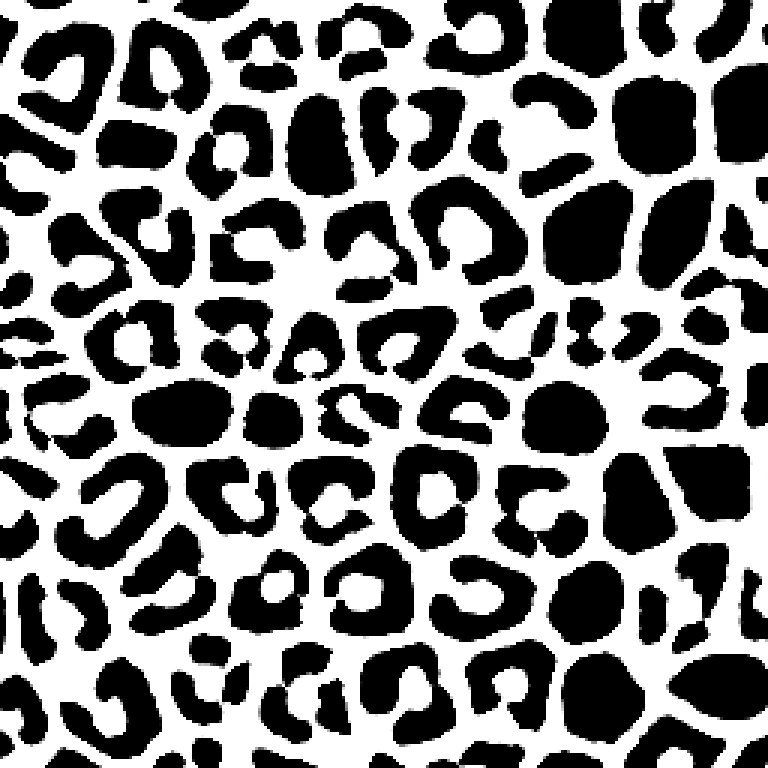
A WebGL 2 fragment shader for this pattern:

```glsl
#version 300 es
precision highp float;

uniform vec2 u_resolution;
out vec4 outColor;

const vec3 PAPER = vec3(1.0);
const vec3 INK = vec3(0.0);
const float TAU = 6.2831853;

// Layout, in canvas units
const float CELLS = 8.0;
const float SEAM_Y = 0.51;
const float SEAM_WIDTH = 0.05;
const float SEAM_SQUEEZE = 0.022;
const vec2 LEAN_DIR = vec2(0.77, 0.64);
const float LEAN = 0.06;
const float PRINT_GRID = 256.0;
const float EDGE_SOFTNESS = 0.0009;

// Rosettes, in cell units
const float JITTER = 0.5;
const float SPOT_SHARE = 0.24;
const float SPOT_SHRINK = 0.13;
const float GAP = 0.08;
const float HALF_BAND = 0.13;
const float HOLE_RADIUS = 0.14;
const float CORNER = 0.06;
const float BLEND = 0.08;
const float WARP = 0.2;
const float ROUGHNESS = 0.045;

vec2 hash2(vec2 p) {
    vec2 q = vec2(dot(p, vec2(127.1, 311.7)), dot(p, vec2(269.5, 183.3)));
    return fract(sin(q) * 43758.5453);
}

vec2 noise2(vec2 p) {
    vec2 i = floor(p), f = fract(p);
    f = f * f * (3.0 - 2.0 * f);
    vec2 low = mix(hash2(i), hash2(i + vec2(1, 0)), f.x);
    vec2 high = mix(hash2(i + vec2(0, 1)), hash2(i + vec2(1, 1)), f.x);
    return mix(low, high, f.y) - 0.5;
}

float smoothMax(float a, float b, float k) {
    float h = max(k - abs(a - b), 0.0) / k;
    return max(a, b) + 0.25 * h * h * k;
}

bool isSpot(vec2 cell) {
    return hash2(cell + 17.0).x < SPOT_SHARE;
}

// Jittered seeds, with every other row shifted by half a cell
vec2 seedOf(vec2 cell) {
    float shift = 0.5 * mod(cell.y, 2.0);
    return cell + vec2(0.25 + shift, 0.5) + JITTER * (hash2(cell) - 0.5);
}

// Squared distance to a seed, raised for spots so that their cells shrink
float power(vec2 p, vec2 cell) {
    vec2 r = p - seedOf(cell);
    return dot(r, r) + (isSpot(cell) ? SPOT_SHRINK : 0.0);
}

vec2 nearestCell(vec2 p) {
    vec2 best = floor(p);
    float bestPower = 1e5;
    for (int j = -2; j <= 2; j++)
    for (int i = -2; i <= 2; i++) {
        vec2 cell = floor(p) + vec2(i, j);
        float w = power(p, cell);
        if (w < bestPower) { bestPower = w; best = cell; }
    }
    return best;
}

// Distance to the cell border, with rounded corners
float borderDistance(vec2 p, vec2 cell) {
    float own = power(p, cell), sum = 0.0;
    for (int j = -2; j <= 2; j++)
    for (int i = -2; i <= 2; i++) {
        if (i == 0 && j == 0) continue;
        vec2 other = cell + vec2(i, j);
        float span = max(length(seedOf(other) - seedOf(cell)), 0.05);
        sum += exp(-(power(p, other) - own) / (2.0 * span * CORNER));
    }
    return -CORNER * log(max(sum, 1e-20));
}

// One to three round-ended arcs that follow the border around a hole
float rosette(vec2 r, float border, vec2 cell) {
    vec2 h = hash2(cell + 41.0);
    float arcs = 1.0 + floor(h.x * 2.7);
    float angle = atan(r.y, r.x) + TAU * h.y;
    angle += 0.35 * sin(angle);
    float sector = TAU / arcs;
    float fromMiddle = abs(mod(angle, sector) - 0.5 * sector);
    float breakAngle = arcs < 1.5 ? 0.75 : 0.58;
    float past = max(fromMiddle - 0.5 * sector + breakAngle, 0.0) * length(r);
    float band = length(vec2(border - GAP - HALF_BAND, past)) - HALF_BAND;
    float hole = HOLE_RADIUS * mix(0.8, 1.25, fract(h.x * 7.0)) - length(r);
    return smoothMax(band, hole, BLEND);
}

void main() {
    // Coarse print grid gives the marks their stepped outline
    vec2 uv = gl_FragCoord.xy / u_resolution;
    uv = (floor(uv * PRINT_GRID) + 0.5) / PRINT_GRID;

    // Flatten marks along the seam and lean them towards the right
    vec2 p = uv;
    p.y += SEAM_SQUEEZE * tanh((uv.y - SEAM_Y) / SEAM_WIDTH);
    p -= LEAN_DIR * dot(p, LEAN_DIR) * LEAN * uv.x;
    p *= CELLS;
    p += WARP * noise2(p * 1.7) + ROUGHNESS * noise2(p * 11.0);

    vec2 cell = nearestCell(p);
    float border = borderDistance(p, cell);
    float shape = isSpot(cell) ? GAP - border
                               : rosette(p - seedOf(cell), border, cell);

    float edge = EDGE_SOFTNESS * CELLS;
    outColor = vec4(mix(INK, PAPER, smoothstep(-edge, edge, shape)), 1.0);
}
```
